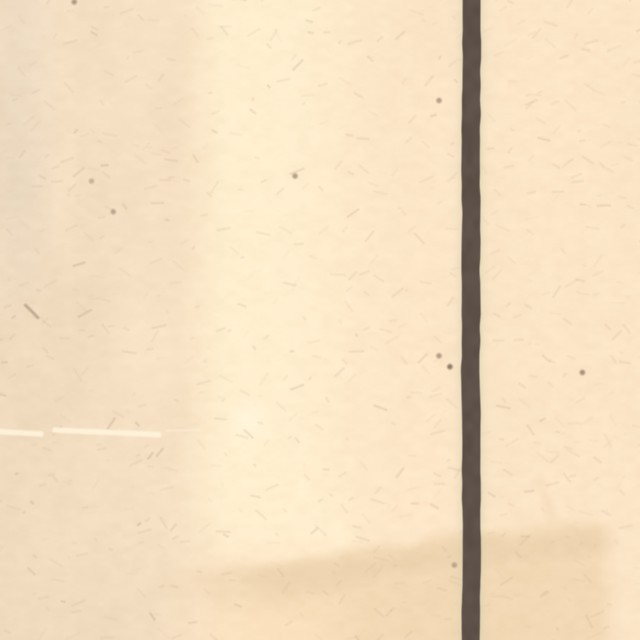
This texture is drawn by a Shadertoy shader. Its source:

```glsl
// Aged paper with a dark vertical rule, a pale fold, a scratch and a tea-like stain.
// Broad tones are blended from soft ramps, then value noise, hashed fibres
// and specks add the grain of the sheet.

const vec3 PAPER_LEFT  = vec3(0.952, 0.866, 0.755);
const vec3 PAPER_RIGHT = vec3(0.988, 0.900, 0.782);
const vec3 PAPER_GLOW  = vec3(1.000, 0.940, 0.815);
const vec3 STAIN       = vec3(0.925, 0.820, 0.675);
const vec3 STAIN_WARM  = vec3(0.985, 0.880, 0.735);
const vec3 FIBRE       = vec3(0.74, 0.63, 0.54);
const vec3 SPECK       = vec3(0.52, 0.43, 0.36);
const vec3 INK         = vec3(0.365, 0.315, 0.288);
const vec3 INK_FRINGE  = vec3(0.80, 0.80, 0.66);
const vec3 SCRATCH     = vec3(1.0, 0.955, 0.865);
const float RULE_X = 0.736;
const float RULE_HALF = 0.0142;
const float GRAIN = 0.032;

float hash(vec2 p) {
    return fract(sin(dot(p, vec2(127.1, 311.7))) * 43758.5453);
}

float noise(vec2 p) {
    vec2 i = floor(p), f = fract(p);
    f = f * f * (3.0 - 2.0 * f);
    return mix(mix(hash(i), hash(i + vec2(1, 0)), f.x),
               mix(hash(i + vec2(0, 1)), hash(i + vec2(1, 1)), f.x), f.y);
}

float fbm(vec2 p) {
    float sum = 0.0, amp = 0.5;
    for (int i = 0; i < 4; i++) {
        sum += amp * noise(p);
        p = p * 2.03 + 17.3;
        amp *= 0.5;
    }
    return sum / 0.9375;
}

float segment(vec2 p, vec2 a, vec2 b) {
    vec2 d = b - a;
    return length(p - a - d * clamp(dot(p - a, d) / dot(d, d), 0.0, 1.0));
}

// Soft-edged stroke between two points
float stroke(vec2 p, vec2 a, vec2 b, float radius, float soft) {
    return 1.0 - smoothstep(radius - soft, radius + soft, segment(p, a, b));
}

// One short, randomly turned fibre in some of the grid cells
float fibres(vec2 p, float cells, float density) {
    vec2 base = floor(p * cells);
    float ink = 0.0;
    for (int j = -1; j <= 1; j++)
    for (int i = -1; i <= 1; i++) {
        vec2 cell = base + vec2(i, j);
        float pick = hash(cell + 3.7);
        if (pick > density) continue;
        vec2 mid = (cell + vec2(hash(cell + 11.0), hash(cell + 23.0))) / cells;
        float turn = (hash(cell + 41.0) - 0.5) * 2.2;
        vec2 reach = vec2(cos(turn), sin(turn)) * mix(0.001, 0.011, hash(cell + 57.0));
        float d = segment(p, mid - reach, mid + reach);
        ink = max(ink, (0.25 + 0.75 * pick / density) * (1.0 - smoothstep(0.0, 0.0038, d)));
    }
    return ink;
}

// Broad light and dark areas of the sheet, with the bright fold band
vec3 paper(vec2 p) {
    vec3 col = mix(PAPER_LEFT, PAPER_RIGHT, smoothstep(0.18, 0.40, p.x));
    float shade = fbm(vec2(p.x * 9.0, p.y * 4.0)) - 0.5;
    col += shade * mix(0.065, 0.02, smoothstep(0.2, 0.4, p.x));
    col += vec3(-0.016, -0.002, 0.008) * exp(-pow((p.x - 0.03) / 0.05, 2.0)) * smoothstep(0.4, 0.7, p.y);

    float band = smoothstep(0.27, 0.37, p.x) * (1.0 - smoothstep(0.40, 0.66, p.x));
    band *= smoothstep(0.08, 0.20, p.y);
    col = mix(col, PAPER_GLOW, 0.9 * band);

    // Fold running down to the right, paler on its lower left side
    vec2 top = vec2(0.378, 0.362), low = vec2(0.56, 0.155);
    vec2 along = normalize(low - top);
    float side = dot(p - top, vec2(along.y, -along.x));
    float run = dot(p - top, along);
    float flap = smoothstep(-0.012, 0.012, side) * exp(-max(side, 0.0) / 0.085);
    flap *= smoothstep(-0.05, 0.03, run) * (1.0 - smoothstep(0.24, 0.31, run));
    col = mix(col, PAPER_GLOW, 0.75 * flap);
    col += vec3(0.01, 0.025, 0.045) * exp(-dot(p - vec2(0.39, 0.342), p - vec2(0.39, 0.342)) / 0.0007);
    return col;
}

vec3 addStain(vec3 col, vec2 p) {
    float wobble = (fbm(p * 16.0) - 0.5) * 0.022;
    float depth = 0.118 + 0.066 * smoothstep(0.25, 0.93, p.x) + wobble - p.y;
    float span = smoothstep(0.22, 0.46, p.x) * (1.0 - smoothstep(0.93, 0.975, p.x + wobble));
    float body = smoothstep(-0.010, 0.018, depth) * span;
    float rim = exp(-pow((depth - 0.035) / 0.04, 2.0));
    vec3 tone = mix(STAIN_WARM, STAIN, max(rim, smoothstep(0.42, 0.62, p.x) * 0.65));
    col = mix(col, tone, body * 0.88);
    float drip = stroke(p, vec2(0.845, 0.25), vec2(0.865, 0.19), 0.006, 0.012);
    return mix(col, STAIN, 0.3 * drip);
}

void mainImage(out vec4 fragColor, in vec2 fragCoord) {
    vec2 p = fragCoord / iResolution.xy;
    float soft = max(0.0018, 1.0 / iResolution.y);
    vec3 col = addStain(paper(p), p);

    // Grain, fibres and specks
    col += (fbm(p * vec2(55.0, 85.0)) - 0.5) * GRAIN * vec3(0.8, 1.0, 1.15);
    float wear = mix(0.34, 0.24, smoothstep(0.2, 0.4, p.x));
    col = mix(col, FIBRE, wear * fibres(p, 24.0, 0.3));
    col = mix(col, FIBRE, 0.17 * fibres(p + 5.0, 43.0, 0.3));
    vec3 specks[9] = vec3[9](vec3(0.686, 0.444, 0.6), vec3(0.703, 0.427, 0.9),
        vec3(0.910, 0.418, 0.7), vec3(0.461, 0.725, 0.6), vec3(0.177, 0.669, 0.5),
        vec3(0.143, 0.717, 0.4), vec3(0.686, 0.843, 0.6), vec3(0.116, 0.997, 0.6),
        vec3(0.710, 0.117, 0.5));
    for (int i = 0; i < 9; i++) {
        float d = length(p - specks[i].xy);
        col = mix(col, SPECK, specks[i].z * (1.0 - smoothstep(0.001, 0.007, d)));
    }
    col = mix(col, SPECK, 0.5 * stroke(p, vec2(0.040, 0.523), vec2(0.059, 0.504), 0.002, 0.003));

    // Pale broken scratch
    float scratch = stroke(p, vec2(-0.01, 0.326), vec2(0.064, 0.322), 0.0042, soft * 1.5);
    scratch = max(scratch, stroke(p, vec2(0.086, 0.328), vec2(0.248, 0.321), 0.0042, soft * 1.5));
    scratch = max(scratch, 0.4 * stroke(p, vec2(0.26, 0.327), vec2(0.31, 0.328), 0.002, soft));
    col = mix(col, SCRATCH, 0.9 * scratch);

    // Inked rule with a faint fringe and a slightly rough edge
    float edge = abs(p.x - RULE_X - 0.002 * (noise(vec2(2.0, p.y * 12.0)) - 0.5));
    edge -= RULE_HALF + 0.0015 * (noise(vec2(p.x > RULE_X ? 9.0 : 4.0, p.y * 45.0)) - 0.5);
    col = mix(col, INK_FRINGE, 0.5 * exp(-max(edge, 0.0) / 0.006));
    vec3 ink = INK + 0.035 * (noise(p * vec2(90.0, 60.0)) - 0.5);
    col = mix(col, ink, 1.0 - smoothstep(-soft, soft, edge));

    fragColor = vec4(clamp(col, 0.0, 1.0), 1.0);
}
```
